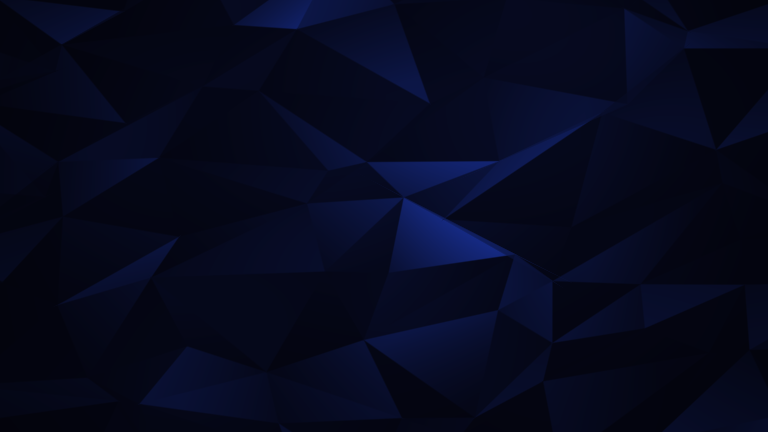
Reproduce this background procedurally as a WebGL 2 fragment shader.

```glsl
#version 300 es
precision highp float;

uniform vec2 u_resolution;
out vec4 fragColor;

const vec2 CELL_SIZE = vec2(0.225, 0.142);
const float MESH_TILT = 0.07;
const float MESH_LEAN = 0.15;
const float JITTER = 0.98;
const vec3 NIGHT = vec3(0.013, 0.016, 0.058);
const vec3 BLUE_LIGHT = vec3(0.06, 0.125, 0.385);

float hash(vec2 p) {
    return fract(sin(dot(p, vec2(127.1, 311.7))) * 43758.5453);
}

vec2 hash2(vec2 p) {
    return vec2(hash(p), hash(p + vec2(37.2, 17.9)));
}

mat2 rotation(float angle) {
    float c = cos(angle), s = sin(angle);
    return mat2(c, s, -s, c);
}

float cross2(vec2 a, vec2 b) {
    return a.x * b.y - a.y * b.x;
}

// Tilted and leaning mesh space
vec2 toMesh(vec2 p, float tilt, float lean) {
    vec2 q = rotation(-tilt) * p;
    return vec2(q.x - lean * q.y, q.y);
}

// Jittered grid node in mesh space
vec2 meshVertex(vec2 node) {
    return (node + JITTER * (hash2(node + 61.0) - 0.5)) * CELL_SIZE;
}

// Signed distance to the line a-b, positive on its left
float edgeDistance(vec2 p, vec2 a, vec2 b) {
    vec2 edge = b - a;
    return cross2(edge, p - a) / max(length(edge), 0.0001);
}

float triangleCoverage(vec2 p, vec2 a, vec2 b, vec2 c, float blur) {
    float side = sign(cross2(b - a, c - a));
    float inside = min(side * edgeDistance(p, a, b),
                   min(side * edgeDistance(p, b, c), side * edgeDistance(p, c, a)));
    return smoothstep(-blur, blur, inside);
}

// Few facets face the light, most stay dim; a gradient fades one side of each
float facetShade(vec2 p, vec2 centre, vec2 seed) {
    float facing = 0.05 + 0.95 * pow(hash(seed + 5.3), 2.7);
    float angle = 6.2832 * hash(seed + 9.1);
    float slope = dot(p - centre, vec2(cos(angle), sin(angle)));
    return facing * clamp(1.0 + 4.5 * slope, 0.4, 1.5);
}

// Returns shade * coverage and coverage
vec2 facet(vec2 p, vec2 a, vec2 b, vec2 c, vec2 seed, float blur) {
    float coverage = triangleCoverage(p, a, b, c, blur);
    return coverage * vec2(facetShade(p, (a + b + c) / 3.0, seed), 1.0);
}

// Two triangles per cell, split along a random diagonal; some share a seed
vec2 cellFacets(vec2 p, vec2 cell, float blur) {
    vec2 a = meshVertex(cell);
    vec2 b = meshVertex(cell + vec2(1.0, 0.0));
    vec2 c = meshVertex(cell + vec2(1.0, 1.0));
    vec2 d = meshVertex(cell + vec2(0.0, 1.0));
    vec2 secondSeed = cell + (hash(cell + 3.7) < 0.25 ? 0.0 : 0.41);
    if (hash(cell + 7.7) < 0.5) {
        return facet(p, a, b, c, cell, blur) + facet(p, a, c, d, secondSeed, blur);
    }
    return facet(p, a, b, d, cell, blur) + facet(p, b, c, d, secondSeed, blur);
}

float meshShade(vec2 p, float blur) {
    vec2 home = floor(p / CELL_SIZE);
    vec2 total = vec2(0.0);
    for (int y = -1; y <= 1; y++) {
        for (int x = -1; x <= 1; x++) {
            total += cellFacets(p, home + vec2(x, y), blur);
        }
    }
    return total.x / max(total.y, 0.001);
}

// Soft elliptical spotlight
float spotlight(vec2 p, vec2 centre, vec2 radius) {
    vec2 q = (p - centre) / radius;
    return exp(-dot(q, q));
}

void main() {
    vec2 p = (gl_FragCoord.xy - 0.5 * u_resolution) / u_resolution.y;
    float blur = 1.0 / u_resolution.y;

    float shade = meshShade(toMesh(p, MESH_TILT, MESH_LEAN), blur);
    float light = spotlight(p, vec2(0.08, 0.2), vec2(0.56, 0.4));

    // Darken the base towards the corners and lift it under the light
    float vignette = 1.0 - 0.25 * smoothstep(0.5, 1.1, length(p));
    float haze = 0.07 * light;
    float level = haze + shade * (0.22 + 1.2 * light);
    fragColor = vec4(NIGHT * vignette + BLUE_LIGHT * level, 1.0);
}
```
